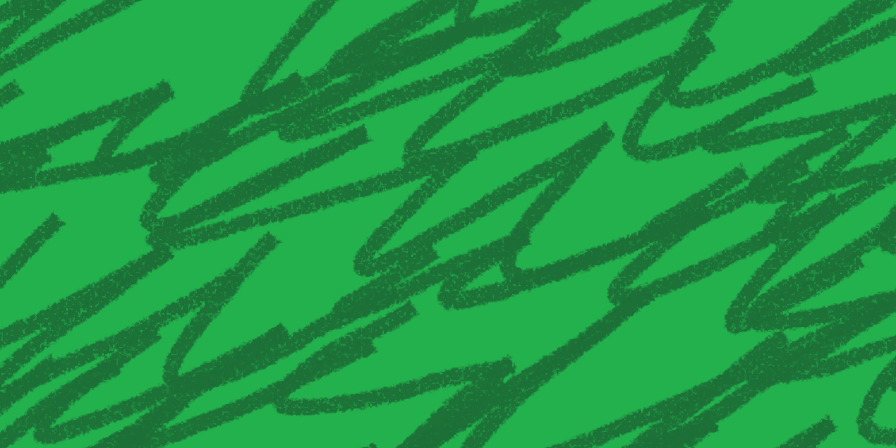
A WebGL 1 fragment shader for this pattern:

```glsl
precision highp float;

uniform vec2 u_resolution;

float hash(vec2 p) {
  vec3 q = fract(vec3(p.xyx) * vec3(0.1031, 0.1030, 0.0973));
  q += dot(q, q.yzx + 33.33);
  return fract((q.x + q.y) * q.z);
}

float noise(vec2 p) {
  vec2 i = floor(p);
  vec2 f = fract(p);
  f = f * f * (3.0 - 2.0 * f);
  return mix(mix(hash(i), hash(i + vec2(1.0, 0.0)), f.x),
             mix(hash(i + vec2(0.0, 1.0)), hash(i + vec2(1.0, 1.0)), f.x), f.y);
}

// Distance to a line from a to b, with square ends if blunt
float lineDistance(vec2 p, vec2 a, vec2 b, bool blunt) {
  vec2 dir = normalize(b - a + vec2(1e-6, 0.0));
  vec2 q = p - a;
  float along = dot(q, dir);
  float over = max(max(-along, along - length(b - a)), 0.0);
  float side = abs(dir.x * q.y - dir.y * q.x);
  return blunt ? max(side, over) : length(vec2(side, over));
}

// Distance to a quadratic curve, walked in short lines
float hairpinDistance(vec2 p, vec2 a, vec2 c, vec2 b) {
  float d = 1.0;
  vec2 last = a;
  for (int i = 1; i <= 14; i++) {
    float t = float(i) / 14.0;
    vec2 next = mix(mix(a, c, t), mix(c, b, t), t);
    d = min(d, lineDistance(p, last, next, i == 1 || i == 14));
    last = next;
  }
  return d;
}

// Upper right turning point of a scribble
vec2 scribbleTip(float row, float k) {
  vec2 id = vec2(k + 11.0, row + 37.0);
  vec2 jitter = vec2(hash(id), hash(id + 71.0)) - 0.5;
  return vec2(k * 0.28 - 0.1 + 0.25 * hash(vec2(row, 5.0)), row * 0.2 + 0.06)
       + jitter * vec2(0.2, 0.17);
}

void main() {
  vec2 uv = gl_FragCoord.xy / u_resolution.y;
  vec2 p = uv + 0.012 * (vec2(noise(uv * 7.0), noise(uv * 7.0 + 40.0)) - 0.5);

  // Crayon grain: fine tooth of the paper and rough stroke edges
  float tooth = 0.65 * noise(uv * 187.0 + 3.0) + 0.35 * noise(uv.yx * 331.0 + 17.0);
  float rough = (tooth - 0.5) * 0.009;
  float specks = smoothstep(0.52, 0.88, tooth);

  // Rows of zigzag scribbles, one hairpin between each pair of tips
  float bare = 1.0;
  for (int j = 0; j < 7; j++) {
    for (int i = 0; i < 10; i++) {
      float row = float(j);
      float k = float(i);
      vec2 id = vec2(k + 90.0, row + 150.0);
      vec2 a = scribbleTip(row, k);
      vec2 b = scribbleTip(row, k + 1.0);
      // Now and then the hand lifts and the stroke stops short
      b += step(0.68, hash(id + 9.0)) * vec2(-0.09, -0.08);
      float angle = 0.34 + 0.36 * hash(id + 23.0);
      float reach = 0.3 + 0.32 * hash(id + 51.0);
      vec2 c = 0.5 * (a + b) - 2.0 * reach * vec2(cos(angle), sin(angle));
      vec2 low = min(min(a, b), c) - 0.04;
      vec2 high = max(max(a, b), c) + 0.04;
      if (all(greaterThan(p, low)) && all(lessThan(p, high))) {
        float d = hairpinDistance(p, a, c, b) + rough;
        float body = 1.0 - smoothstep(0.0135, 0.0225, d);
        float pressure = 0.35 + 0.35 * hash(id + 83.0);
        bare *= 1.0 - body * (0.98 - pressure * specks);
      }
    }
  }

  vec3 paperGreen = vec3(0.135, 0.695, 0.30);
  vec3 crayonGreen = vec3(0.108, 0.44, 0.215);
  gl_FragColor = vec4(mix(crayonGreen, paperGreen, bare), 1.0);
}
```
